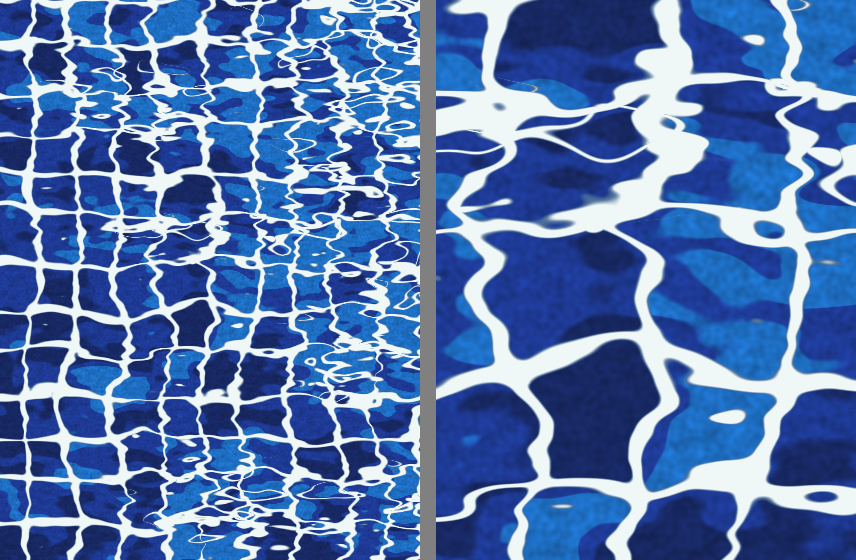
Left, the full canvas; right, a detail of the centre.
Write a Shadertoy shader that draws this texture.

```glsl
// Rippling pool water bending a white grid over dark and bright blue tiles.

vec2 hash2(vec2 p) {
    p = vec2(dot(p, vec2(127.1, 311.7)), dot(p, vec2(269.5, 183.3)));
    return fract(sin(p) * 43758.5);
}

// Gradient noise, roughly -0.7 to 0.7
float noise(vec2 p) {
    vec2 i = floor(p), f = fract(p);
    vec2 u = f * f * f * (f * (f * 6.0 - 15.0) + 10.0);
    vec2 e = vec2(0.0, 1.0);
    float a = dot(hash2(i) * 2.0 - 1.0, f);
    float b = dot(hash2(i + e.yx) * 2.0 - 1.0, f - e.yx);
    float c = dot(hash2(i + e.xy) * 2.0 - 1.0, f - e.xy);
    float d = dot(hash2(i + e.yy) * 2.0 - 1.0, f - e.yy);
    return mix(mix(a, b, u.x), mix(c, d, u.x), u.y);
}

vec2 noise2(vec2 p) {
    return vec2(noise(p), noise(p + vec2(37.2, 11.8)));
}

// Smooth minimum rounds the grid junctions
float smoothMin(float a, float b, float k) {
    float h = max(k - abs(a - b), 0.0) / k;
    return min(a, b) - h * h * k * 0.25;
}

void mainImage(out vec4 fragColor, in vec2 fragCoord) {
    vec2 uv = fragCoord / iResolution.xy;
    vec2 p = fragCoord / iResolution.y * 12.8;

    // Choppy patches, more common on the right
    float chop = smoothstep(-0.3, 0.4, noise(p * vec2(0.25, 0.4) + 4.3) + 0.4 * (uv.x - 0.4));

    // Refraction: slow sway, flat ripples, then fine chop that folds the grid
    vec2 q = p + vec2(0.3, 0.2);
    q += 0.7 * noise2(p * 0.45 + 2.0);
    q += vec2(0.32, 0.3) * noise2(p * vec2(0.9, 2.1) + 9.0) * (0.6 + chop);
    q += vec2(0.38, 0.55) * noise2(p * vec2(1.3, 4.2) + 21.0) * (0.25 + chop);
    q += vec2(0.16, 0.2) * noise2(p * vec2(2.6, 7.0) + 5.0) * (0.15 + chop);

    // Grid lines with uneven thickness
    vec2 edge = 0.5 - abs(fract(q) - 0.5);
    float d = smoothMin(edge.x, edge.y, 0.12);
    d -= 0.068 + 0.1 * noise(p * vec2(1.0, 1.8) + 31.0);

    // Looping glints in the chop, and small flat droplets of light
    vec2 bend = 0.5 * noise2(p * 1.4);
    float swell = noise(p * vec2(1.0, 3.0) + bend + 50.0);
    float glint = abs(swell - 0.22) - 0.05 * smoothstep(0.2, 0.8, chop);
    float drop = 0.47 - 0.1 * chop - noise(p * vec2(1.7, 4.4) + bend + 90.0);
    d = min(d, min(glint + 0.04 * (1.0 - chop), drop * 0.6));

    // Stepped tones: tile shade plus refracted sky patches
    float tone = 0.24 * hash2(floor(q)).x - 0.17;
    tone += 0.6 * noise(q * vec2(0.8, 1.5) + bend + 70.0);
    tone += 0.45 * noise(p * vec2(1.8, 4.0) + bend + 61.0) * (0.4 + 0.6 * chop);
    tone += 0.3 * noise(p * 0.35 + 13.0) + 0.2 * chop;
    vec3 color = mix(vec3(0.09, 0.155, 0.385), vec3(0.115, 0.225, 0.58), smoothstep(-0.13, -0.06, tone));
    color = mix(color, vec3(0.115, 0.43, 0.76), smoothstep(0.09, 0.12, tone));
    color *= 1.0 + 0.2 * noise(p * vec2(5.0, 8.0)) + 0.22 * noise(p * 17.0);

    // Thin blue-grey rim, then bright line core
    float aa = fwidth(d) * 0.5;
    color = mix(color, vec3(0.31, 0.44, 0.60), 1.0 - smoothstep(-aa, 0.01 + aa, d));
    color = mix(color, vec3(0.94, 0.97, 0.97), 1.0 - smoothstep(-0.012 - aa, aa, d));
    fragColor = vec4(color, 1.0);
}
```
